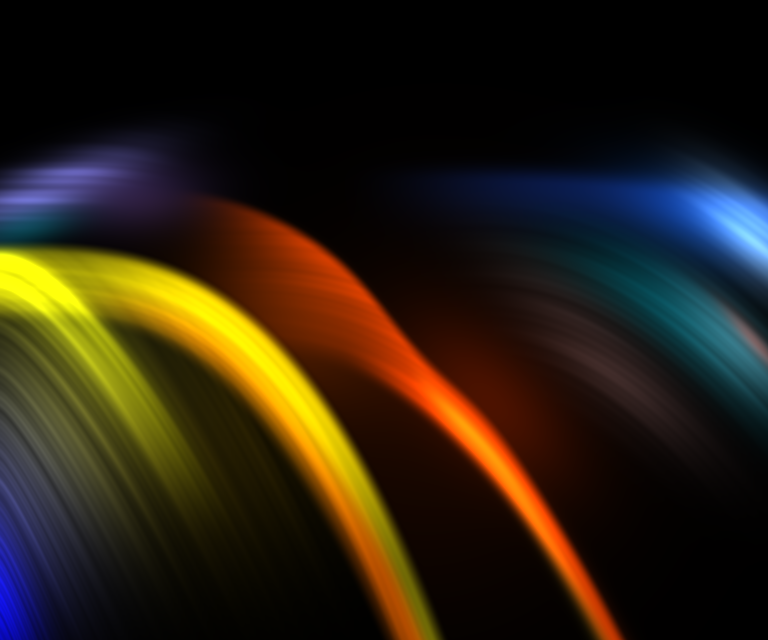
Write a Shadertoy shader that draws this background.

```glsl
// Curved ribbons of yellow, orange and blue light sweeping across a black backdrop.

// Gradient noise, roughly -0.7 to 0.7
vec2 gradientAt(vec2 cell) {
    float a = 6.2832 * fract(sin(dot(cell, vec2(127.1, 311.7))) * 4375.85);
    return vec2(cos(a), sin(a));
}

float noise(vec2 p) {
    vec2 i = floor(p), f = fract(p);
    vec2 u = f * f * f * (f * (f * 6.0 - 15.0) + 10.0);
    vec2 e = vec2(0, 1);
    return mix(mix(dot(gradientAt(i), f), dot(gradientAt(i + e.yx), f - e.yx), u.x),
               mix(dot(gradientAt(i + e.xy), f - e.xy), dot(gradientAt(i + 1.0), f - 1.0), u.x), u.y);
}

// Approximate signed distance to a falling power curve, positive above it
float arc(vec2 p, vec2 start, float drop, float power) {
    float x = max(p.x - start.x, 0.0001);
    float slope = drop * power * pow(x, power - 1.0);
    return (p.y - start.y + drop * pow(x, power)) / sqrt(1.0 + slope * slope);
}

// Ridge with separate falloff below and above
float ridge(float d, float below, float above) {
    float q = d / (d < 0.0 ? below : above);
    return exp(-q * q);
}

float under(float d, float softness) {
    return 1.0 - smoothstep(-softness, softness, d);
}

// Tilted elliptical glow
float glow(vec2 p, vec2 center, vec2 radius, float tilt) {
    float c = cos(tilt), s = sin(tilt);
    vec2 q = mat2(c, -s, s, c) * (p - center) / radius;
    return exp(-dot(q, q));
}

// Fine motion streaks that follow a distance field
float streaks(float d, float along) {
    return 1.0 + 0.45 * noise(vec2(d * 45.0, along * 2.5)) + 0.25 * noise(vec2(d * 110.0 + 9.0, along * 3.0));
}

vec3 leftLights(vec2 p) {
    // Lavender wisp and teal spot
    float wisp = arc(p, vec2(0.12, 0.72), 0.8, 2.0);
    vec3 col = vec3(0.36, 0.36, 0.66) * glow(p, vec2(0.07, 0.705), vec2(0.15, 0.037), 0.34) * streaks(wisp, p.x);
    col += vec3(0.16, 0.11, 0.24) * glow(p, vec2(0.21, 0.695), vec2(0.11, 0.055), 0.1);
    col += vec3(0.0, 0.22, 0.24) * glow(p, vec2(0.04, 0.643), vec2(0.08, 0.027), 0.2);

    // Olive haze and blue corner beneath the yellow arch
    float green = arc(p, vec2(0.0, 0.59), 2.22, 1.57);
    float arch = arc(p, vec2(0.0, 0.612), 1.883, 3.0);
    float grain = streaks(green, p.x);
    vec3 haze = vec3(0.28, 0.28, 0.07) * glow(p, vec2(0.1, 0.39), vec2(0.16, 0.21), 0.4);
    haze += vec3(0.12, 0.09, 0.0) * glow(p, vec2(0.35, 0.3), vec2(0.16, 0.2), 0.6);
    haze += vec3(0.12, 0.13, 0.34) * glow(p, vec2(0.0, 0.22), vec2(0.13, 0.19), 0.3);
    haze += vec3(0.0, 0.0, 0.75) * glow(p, vec2(-0.01, 0.06), vec2(0.055, 0.13), 0.3);
    haze += vec3(0.52, 0.55, 0.0) * ridge(green, 0.06, 0.022) * smoothstep(0.15, 0.55, p.y);
    return col + haze * grain * under(arch, 0.015);
}

vec3 yellowRibbon(vec2 p) {
    float outer = arc(p, vec2(0.0, 0.612), 1.883, 3.0);
    float inner = arc(p, vec2(0.1, 0.52), 2.245, 2.27);
    float across = clamp(-outer / max(inner - outer, 0.01), 0.0, 1.0);
    vec3 bright = mix(vec3(0.97, 0.86, 0.0), vec3(1.0, 0.58, 0.0), smoothstep(0.35, 1.0, across));
    vec3 low = mix(vec3(0.42, 0.4, 0.02), vec3(0.8, 0.34, 0.0), smoothstep(0.2, 0.75, across));
    vec3 col = mix(low, bright, smoothstep(0.08, 0.38, p.y));
    col = mix(vec3(0.48, 0.46, 0.0), col, smoothstep(0.1, 0.33, p.x));
    float body = under(outer, 0.014) * smoothstep(-0.03, 0.025, inner);
    return col * body * mix(1.0, streaks(outer, p.x), 0.45);
}

vec3 redRibbon(vec2 p) {
    vec2 bent = p + vec2(0.0, 0.033 * exp(-pow((p.x - 0.66) / 0.09, 2.0)));
    float outer = arc(bent, vec2(0.25, 0.7), 1.35, 2.0);
    float inner = arc(p, vec2(0.4, 0.46), 1.65, 2.1);
    float arch = arc(p, vec2(0.0, 0.612), 1.883, 3.0);
    float grain = mix(1.0, streaks(inner, p.x), 0.5);

    // Brown veil between both arches
    vec3 col = vec3(0.27, 0.1, 0.0) * glow(p, vec2(0.45, 0.51), vec2(0.17, 0.14), -0.5) * under(outer, 0.02);
    col += vec3(0.09, 0.025, 0.0) * glow(p, vec2(0.67, 0.33), vec2(0.27, 0.28), -0.7);
    col *= smoothstep(-0.02, 0.02, arch);

    // Fan that narrows into the bright stream
    float fan = under(outer, 0.011) * exp(min(outer, 0.0) / 0.075) * smoothstep(-0.02, 0.025, inner);
    col += vec3(0.76, 0.21, 0.0) * fan * smoothstep(0.26, 0.52, p.x) * grain;
    float stream = smoothstep(0.53, 0.7, p.x) * mix(0.45, 1.0, smoothstep(0.0, 0.3, p.y));
    col += vec3(0.55, 0.14, 0.0) * ridge(inner - 0.008, 0.012, 0.022) * stream * grain;
    col += vec3(0.4, 0.33, 0.04) * ridge(outer + 0.025, 0.016, 0.012) * stream * smoothstep(0.63, 0.73, p.x);
    col += vec3(0.22, 0.05, 0.0) * glow(p, vec2(0.77, 0.37), vec2(0.16, 0.085), -0.8);
    return col;
}

vec3 blueLights(vec2 p) {
    float sweep = arc(p, vec2(0.75, 0.63), 1.2, 2.0);
    float top = arc(p, vec2(0.7, 0.74), 0.18, 2.0);
    float grain = streaks(sweep, p.x);
    vec3 col = vec3(0.03, 0.09, 0.27) * ridge(top + 0.025, 0.06, 0.024) * smoothstep(0.52, 0.9, p.x);
    col += vec3(0.04, 0.22, 0.5) * glow(p, vec2(1.14, 0.65), vec2(0.16, 0.065), -0.35);
    col += vec3(0.42, 0.52, 0.58) * glow(p, vec2(1.19, 0.625), vec2(0.12, 0.045), -0.8) * grain;
    col += vec3(0.0, 0.31, 0.36) * ridge(sweep, 0.06, 0.06) * glow(p, vec2(1.08, 0.5), vec2(0.21, 0.16), -0.8) * grain;
    col += vec3(0.19, 0.14, 0.14) * glow(p, vec2(0.95, 0.44), vec2(0.19, 0.06), -0.75) * grain;
    col += vec3(0.2, 0.2, 0.22) * glow(p, vec2(1.15, 0.46), vec2(0.12, 0.045), -0.85) * grain;
    col += vec3(0.32, 0.06, 0.02) * glow(p, vec2(1.18, 0.465), vec2(0.07, 0.012), -0.85);
    return col;
}

void mainImage(out vec4 fragColor, in vec2 fragCoord) {
    vec2 p = fragCoord / iResolution.y;
    p.x *= 1.2 * iResolution.y / iResolution.x;
    vec3 col = leftLights(p) + yellowRibbon(p) + redRibbon(p) + blueLights(p);
    fragColor = vec4(clamp(col, 0.0, 1.0), 1.0);
}
```
